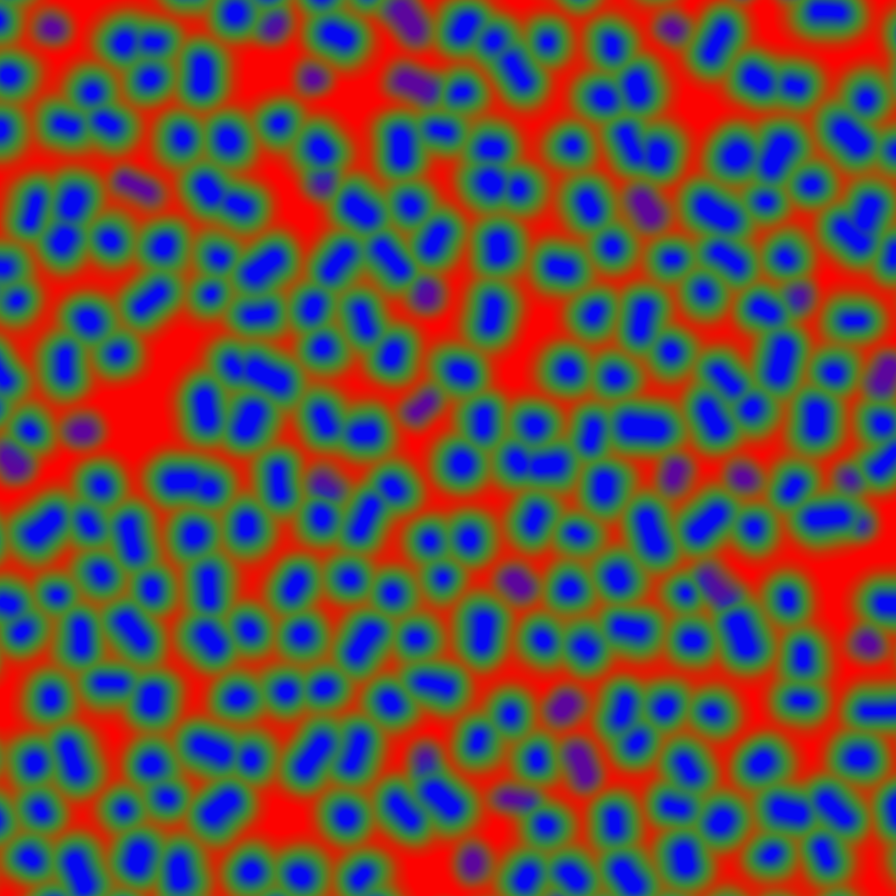
Give the GLSL for this pattern, as a Shadertoy shader.

```glsl
// Soft blue grains with green halos scattered over a red ground.
// Jittered capsules in staggered cells are fused by a smooth minimum, and the
// resulting distance is coloured by a ramp; pale grains are blended on top.

const float ROWS = 16.0;        // grain rows per canvas height
const float FUSION = 260.0;     // higher values fuse neighbours less
const float CORE_FADE = 0.012;  // solid cores hide pale grains inside this distance

const vec3 BLUE  = vec3(0.02, 0.03, 0.94);
const vec3 AZURE = vec3(0.09, 0.27, 0.63);
const vec3 TEAL  = vec3(0.13, 0.42, 0.45);
const vec3 GREEN = vec3(0.25, 0.54, 0.20);
const vec3 BROWN = vec3(0.55, 0.38, 0.07);
const vec3 RUST  = vec3(0.80, 0.17, 0.02);
const vec3 RED   = vec3(0.99, 0.01, 0.00);

vec3 hash3(vec2 p) {
    vec3 q = fract(p.xyx * vec3(0.1031, 0.1030, 0.0973));
    q += dot(q, q.yxz + 33.33);
    return fract((q.xxy + q.yzz) * q.zyx);
}

vec2 gradientAt(vec2 corner) {
    float angle = 6.2832 * hash3(corner + 71.0).x;
    return vec2(cos(angle), sin(angle));
}

float gradientNoise(vec2 p) {
    vec2 i = floor(p), f = fract(p);
    vec2 u = f * f * f * (f * (f * 6.0 - 15.0) + 10.0);
    vec2 e = vec2(1.0, 0.0);
    float a = dot(gradientAt(i), f);
    float b = dot(gradientAt(i + e.xy), f - e.xy);
    float c = dot(gradientAt(i + e.yx), f - e.yx);
    float d = dot(gradientAt(i + e.xx), f - e.xx);
    return mix(mix(a, b, u.x), mix(c, d, u.x), u.y);
}

// Distance to a segment centred on the origin
float segmentDistance(vec2 p, float angle, float halfLength) {
    vec2 dir = vec2(cos(angle), sin(angle));
    return length(p - dir * clamp(dot(p, dir), -halfLength, halfLength));
}

// Linear blend towards the next colour between two distances
vec3 rampStep(vec3 from, vec3 to, float start, float end, float d) {
    return mix(from, to, clamp((d - start) / (end - start), 0.0, 1.0));
}

vec3 grainRamp(float d) {
    vec3 c = rampStep(BLUE, AZURE, 0.005, 0.011, d);
    c = rampStep(c, TEAL,  0.011, 0.015, d);
    c = rampStep(c, GREEN, 0.015, 0.021, d);
    c = rampStep(c, BROWN, 0.021, 0.029, d);
    c = rampStep(c, RUST,  0.029, 0.036, d);
    return rampStep(c, RED, 0.036, 0.047, d);
}

// Fused distances: x to the solid grains, y to the pale ones
vec2 grainDistances(vec2 p) {
    vec2 sum = vec2(1e-12);
    float row = floor(p.y * ROWS);
    for (int j = -1; j <= 1; j++) {
        float y = row + float(j);
        float stagger = 0.5 * mod(y, 2.0);
        float column = floor(p.x * ROWS - stagger);
        for (int i = -1; i <= 1; i++) {
            vec2 cell = vec2(column + float(i), y);
            vec3 place = hash3(cell + 17.0);
            vec3 shape = hash3(cell + 143.0);
            vec2 centre = cell + vec2(stagger, 0.0) + 0.5 + 0.6 * (place.xy - 0.5);

            // Elongated grains lean mostly up and to the left
            float angle = 2.0 + 2.6 * (shape.x - 0.5);
            float halfLength = 0.016 * shape.y * shape.y;
            float d = segmentDistance(p - centre / ROWS, angle, halfLength);
            d += 0.005 * (shape.z - 0.5);

            // Slow noise gathers the empty and pale cells into patches
            float rank = place.z + 0.4 * gradientNoise(cell * 0.35);
            float weight = exp(-FUSION * d);
            if (rank > 0.17) sum.x += weight;
            else if (rank > 0.05) sum.y += weight;
        }
    }
    return -log(sum) / FUSION;
}

void mainImage(out vec4 fragColor, in vec2 fragCoord) {
    vec2 p = fragCoord / iResolution.y;

    // Gentle warp makes the outlines uneven
    vec2 warp = vec2(gradientNoise(p * 18.0), gradientNoise(p * 18.0 + 40.0));
    vec2 d = grainDistances(p + 0.006 * warp);

    vec3 colour = grainRamp(d.x);
    float pale = 0.65 * smoothstep(0.036, 0.012, d.y)
                      * smoothstep(CORE_FADE, 0.028, d.x);
    colour = mix(colour, grainRamp(d.y), pale);
    fragColor = vec4(colour, 1.0);
}
```
